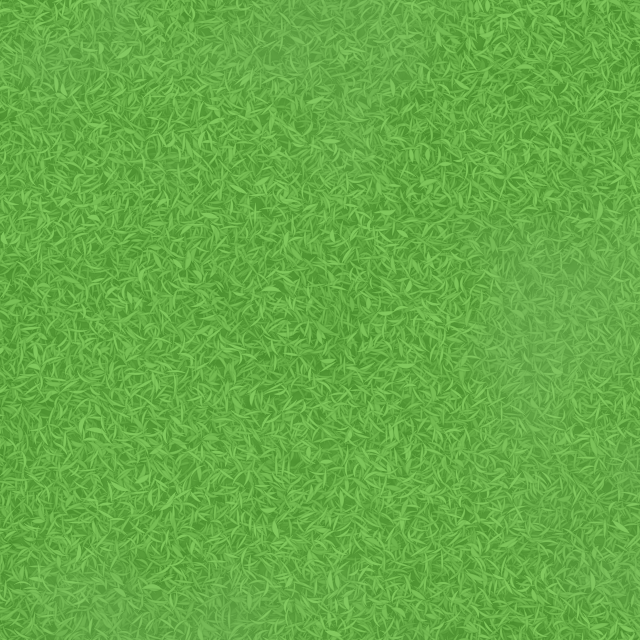
Write a WebGL 2 fragment shader that draws this texture.

```glsl
#version 300 es
precision highp float;
// Dense lawn of short, curved grass blades with faint pale patches.
uniform vec2 u_resolution;
out vec4 fragColor;

float hash(vec2 p) {
  return fract(sin(dot(p, vec2(127.1, 311.7))) * 43758.5453);
}

vec4 hash4(vec2 p) {
  return fract(sin(dot(p, vec2(127.1, 311.7)) + vec4(0.0, 1.7, 3.1, 4.9)) * 43758.5453);
}

float noise(vec2 p) {
  vec2 i = floor(p), f = fract(p);
  f = f * f * (3.0 - 2.0 * f);
  return mix(mix(hash(i), hash(i + vec2(1, 0)), f.x),
             mix(hash(i + vec2(0, 1)), hash(i + vec2(1, 1)), f.x), f.y);
}

// Signed distance to a tapered blade lying along a parabola.
float bladeDistance(vec2 p, float halfLength, float halfWidth, float bend) {
  float along = p.x / halfLength;
  float spine = bend * (along * along - 0.4);
  float slope = 2.0 * bend * along / halfLength;
  float side = abs(p.y - spine) / sqrt(1.0 + slope * slope);
  float taper = halfWidth * (1.0 - along * along);
  return max(side - taper, abs(p.x) - halfLength);
}

// Paints one layer of blades, one per grid cell, over the tone below.
float paintLayer(float tone, vec2 uv, float layer, float height, float edge) {
  const float cells = 43.0;
  vec2 grid = uv * cells + layer * vec2(0.37, 0.61);
  vec2 home = floor(grid);
  for (int y = -1; y <= 1; y++) {
    for (int x = -1; x <= 1; x++) {
      vec2 cell = home + vec2(x, y);
      vec4 place = hash4(cell + layer * 17.3);
      vec4 shape = hash4(cell + layer * 29.7 + 53.1);
      vec2 p = (grid - cell - place.xy) / cells;
      float angle = place.z * 6.2832;
      float c = cos(angle), s = sin(angle);
      p = vec2(c * p.x + s * p.y, c * p.y - s * p.x);

      float halfLength = mix(0.010, 0.018, shape.x);
      float halfWidth = mix(0.0014, 0.0023, shape.y) + 0.0018 * step(0.91, place.w);
      float d = bladeDistance(p, halfLength, halfWidth, (shape.z - 0.5) * 0.010);

      // Soft contact shadow, then the blade with a lighter ridge.
      tone *= 1.0 - 0.2 * (1.0 - smoothstep(0.0, 0.003, d));
      float ridge = smoothstep(0.0, 0.002, -d);
      float bladeTone = height + (shape.w - 0.5) * 0.34 + 0.1 * ridge;
      tone = mix(tone, bladeTone, 1.0 - smoothstep(-edge, edge, d));
    }
  }
  return tone;
}

void main() {
  vec2 uv = gl_FragCoord.xy / u_resolution.y;
  float edge = max(0.0008, 0.7 / u_resolution.y);

  // Shaded ground, then blades from the deepest layer to the top.
  float tone = 0.12 + 0.25 * noise(uv * 90.0);
  for (int i = 0; i < 10; i++) {
    float layer = float(i);
    tone = paintLayer(tone, uv, layer, mix(0.36, 0.92, layer / 9.0), edge);
  }

  // Broad light variation and pale, low-contrast haze.
  tone += 0.10 * (noise(uv * 9.0 + 4.0) - 0.5);
  float haze = smoothstep(0.5, 0.9, 0.7 * noise(uv * 3.5 + 7.0) + 0.3 * noise(uv * 11.0));
  tone = mix(tone, 0.7, 0.35 * haze);

  vec3 color = mix(vec3(0.27, 0.54, 0.16), vec3(0.49, 0.77, 0.35), clamp(tone, 0.0, 1.08));
  color += haze * vec3(0.015, 0.0, 0.03);
  fragColor = vec4(color, 1.0);
}
```
